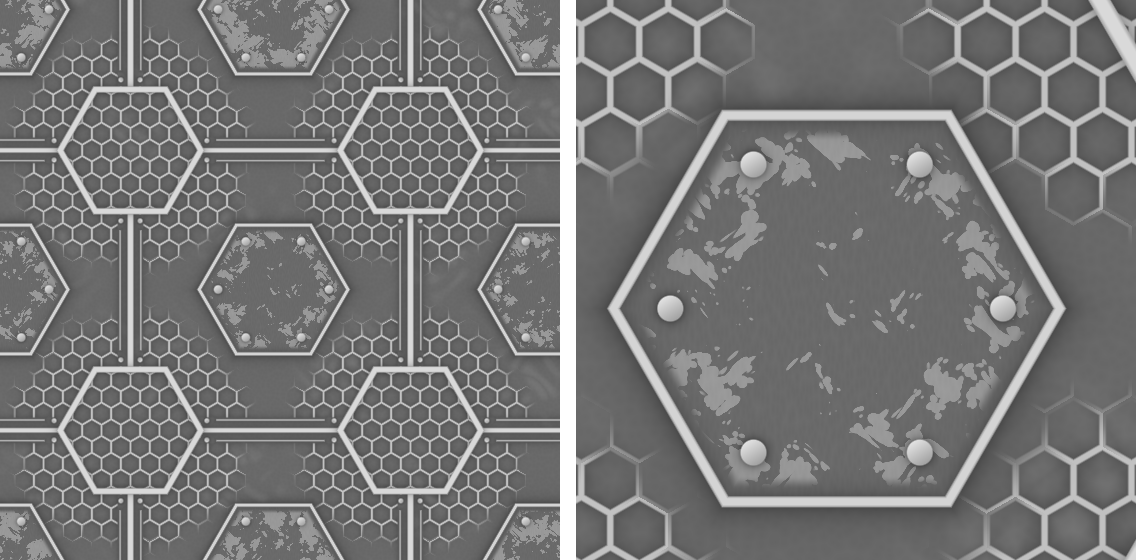
Left: the whole. Right: its middle third, enlarged.
Reproduce this pattern procedurally as a WebGL 2 fragment shader.

```glsl
#version 300 es
precision highp float;
// Grey armour panels: a 2 by 2 grid of hexagonal frames joined by rails, with
// riveted plates between them. Hexagon distances give the frames, plates and
// fading honeycomb; layered cellular noise gives the worn paint.
uniform vec2 u_resolution;
out vec4 fragColor;

const float REPEATS = 2.0;
const vec2 FRAME_CENTRE = vec2(0.466, 0.463);
const vec2 PLATE_CENTRE = vec2(0.977, 0.966);
const float BASE = 0.42, BRIGHT = 0.85, WIRE = 0.76, WORN = 0.62;

vec2 hash2(vec2 p) {
  return fract(sin(vec2(dot(p, vec2(127.1, 311.7)), dot(p, vec2(269.5, 183.3)))) * 43758.5);
}

// Distance to the nearest scattered point
float cellular(vec2 p) {
  vec2 cell = floor(p), f = p - cell;
  float nearest = 2.0;
  for (int j = -1; j <= 1; j++)
    for (int i = -1; i <= 1; i++) {
      vec2 o = vec2(i, j);
      nearest = min(nearest, length(o + hash2(cell + o) - f));
    }
  return nearest;
}

float flakes(vec2 p) {
  p += 0.012 * sin(p.yx * 37.0) + 0.006 * sin(p.yx * 91.0 + 2.0);
  return 1.0 - 0.45 * cellular(p * 14.0) - 0.32 * cellular(p * 36.0 + 7.0)
             - 0.23 * cellular(p * 85.0 + 3.0);
}

// Flat-topped hexagon, signed distance from a given apothem
float hexagon(vec2 p, float apothem) {
  p = abs(p);
  return max(p.y, dot(p, vec2(0.866, 0.5))) - apothem;
}

// Offset from the centre of the nearest cell in an upright honeycomb
vec2 honeycombOffset(vec2 p) {
  vec2 s = vec2(1.0, 1.732);
  vec2 a = p - s * round(p / s);
  vec2 b = p - s * (floor(p / s) + 0.5);
  return dot(a, a) < dot(b, b) ? a : b;
}

float cover(float d, float px) { return clamp(0.5 - d / px, 0.0, 1.0); }

float shadow(float d, float depth, float reach) {
  return 1.0 - depth * exp(-max(d, 0.0) / reach);
}

// Rounded bar with a soft shadow around it
float paintBar(float col, float d, float halfWidth, float tone, float px) {
  col *= shadow(d, 0.2, 0.011);
  float edge = smoothstep(0.5, 1.0, 1.0 + d / halfWidth);
  return mix(col, tone * (1.0 - 0.22 * edge), cover(d, px));
}

// Domed stud lit from the upper left
float paintRivet(float col, vec2 p, float radius, float px) {
  float d = length(p) - radius;
  col *= shadow(d, 0.3, 0.005);
  float light = dot(p / radius, vec2(-0.55, 0.83));
  return mix(col, 0.76 + 0.13 * light, cover(d, px));
}

// Wide rail between two thin strips, with a stud at each strip end
float paintRail(float col, float along, float across, float halfWidth, float start, float px) {
  float strip = max(abs(across - 0.037) - 0.0035, start + 0.045 - along);
  col = paintBar(col, strip, 0.0035, 0.7, px);
  col = paintBar(col, max(across - halfWidth, start - 0.02 - along), halfWidth, BRIGHT, px);
  return paintRivet(col, vec2(along - start - 0.012, across - 0.034), 0.009, px);
}

// Wire mesh, whole inside the frame and crumbling away outside it
float paintHoneycomb(float col, vec2 p, float inside, float px) {
  float pitch = 0.069;
  vec2 q = honeycombOffset(p / pitch);
  vec2 centre = p - q * pitch;
  q = abs(q);
  float d = (0.5 - max(q.x, dot(q, vec2(0.5, 0.866)))) * pitch - 0.0043;
  float ragged = length(p) + 0.05 * (hash2(round(centre * 200.0)).x - 0.5);
  float fade = 1.0 - smoothstep(0.37, 0.45, ragged);
  fade *= smoothstep(0.042, 0.05, min(abs(p.x), abs(p.y)));
  fade = max(fade, inside);
  return mix(col, paintBar(col, d, 0.0045, WIRE, px), fade);
}

float paintPlate(float col, vec2 p, vec2 id, float px) {
  float d = hexagon(p, 0.237);
  col *= shadow(d, 0.13, 0.025);
  // Worn paint gathers towards the rim, heavier on every other row
  vec2 seed = mod(id, 2.0);
  vec2 q = p + seed * vec2(3.7, 5.3);
  float patches = 0.045 * sin(q.x * 17.0 + 1.0) * sin(q.y * 15.0 + 2.0);
  float rim = mix(-0.09, 0.11, smoothstep(-0.17, -0.07, d));
  float wear = smoothstep(0.70, 0.725, flakes(q) + rim + patches + 0.07 * seed.y);
  wear *= 1.0 - smoothstep(-0.038, -0.022, d);
  float grain = 0.02 * (cellular(q * vec2(190.0, 60.0)) - 0.45);
  float face = mix(BASE - 0.005, WORN, wear * 0.9) + grain;
  col = mix(col, face, cover(d, px));
  col = paintBar(col, abs(d + 0.007) - 0.0065, 0.0065, BRIGHT - 0.02, px);
  float turn = round(atan(p.y, p.x) / 1.0472) * 1.0472;
  return paintRivet(col, p - 0.198 * vec2(cos(turn), sin(turn)), 0.0155, px);
}

void main() {
  vec2 p = gl_FragCoord.xy / u_resolution * REPEATS;
  float px = 1.5 * REPEATS / min(u_resolution.x, u_resolution.y);
  vec2 frame = fract(p - FRAME_CENTRE + 0.5) - 0.5;
  vec2 plateId = floor(p - PLATE_CENTRE + 0.5);
  vec2 plate = p - PLATE_CENTRE - plateId;

  // Stained ground
  float stain = 1.0 - smoothstep(0.05, 0.5, cellular(p * 11.0 + 0.5 * sin(p.yx * 29.0)));
  float col = BASE - 0.008 + 0.045 * stain * smoothstep(-0.4, 1.0, sin(p.x * 9.0) * sin(p.y * 7.0));
  col += 0.015 * (cellular(p * 80.0) - 0.45);

  float d = hexagon(frame, 0.229);
  col = paintHoneycomb(col, frame, cover(d, px), px);
  vec2 q = abs(frame);
  if (d > -0.01) {
    col = paintRail(col, q.x, q.y, 0.009, 0.261, px);
    col = paintRail(col, q.y, q.x, 0.0115, 0.24, px);
  }
  col = paintBar(col, abs(d + 0.0115) - 0.0115, 0.0115, BRIGHT, px);
  col = paintPlate(col, plate, plateId, px);
  fragColor = vec4(vec3(col), 1.0);
}
```
